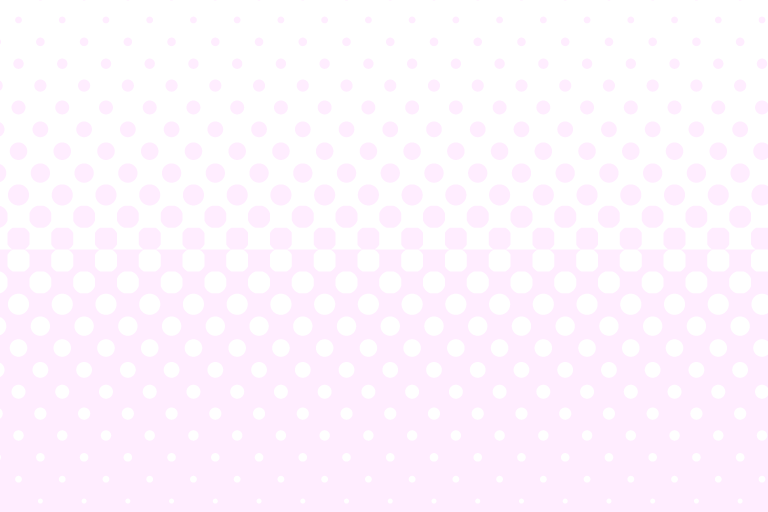
Write a Shadertoy shader that draws this pattern.

```glsl
// Pale pink halftone: dots swell to a checkered midline, then invert to white on pink.

// Pink coverage (0 or 1) at a point in cell units, y measured down from the midline.
float halftone(vec2 p) {
    vec2 cell = floor(p);
    float below = step(0.0, cell.y);
    float parity = mod(cell.x + cell.y, 2.0);

    // Radius shrinks linearly per row; cell borders clip the largest dots
    float radius = 0.585 - 0.041 * abs(cell.y + 0.5);
    float dot_ = step(length(fract(p) - 0.5), radius);

    // Dots sit on opposite checker squares above and below the midline
    dot_ *= abs(parity - below);
    return abs(below - dot_);
}

void mainImage(out vec4 fragColor, in vec2 fragCoord) {
    // Average a subpixel grid for smooth edges
    float pink = 0.0;
    for (int j = 0; j < 4; j++) {
        for (int i = 0; i < 4; i++) {
            vec2 pos = fragCoord + (vec2(i, j) - 1.5) / 4.0;
            vec2 p = vec2(pos.x, iResolution.y - pos.y) * 35.12 / iResolution.x;
            pink += halftone(p - vec2(0.346, 11.414)) / 16.0;
        }
    }

    vec3 white = vec3(1.0);
    vec3 palePink = vec3(1.0, 0.93, 1.0);
    fragColor = vec4(mix(white, palePink, pink), 1.0);
}
```
